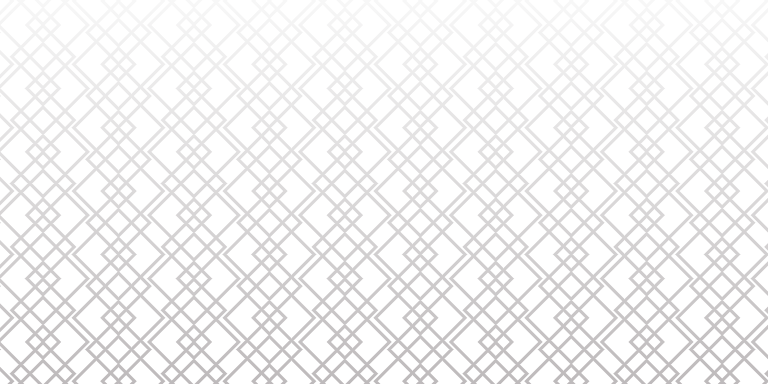
Write a WebGL 1 fragment shader that draws this pattern.

```glsl
precision highp float;
// Columns of overlapping square diamonds in three sizes on white.
// Every other column is shifted vertically, and the thin outlines fade
// from warm grey at the bottom to almost white at the top.

uniform vec2 u_resolution;

const float COLUMN = 0.1965; // column spacing, in canvas heights
const float PERIOD = 0.84;   // vertical repeat, in column spacings

// Distance to a mitred diamond outline; p is already folded to p >= 0.
float diamondLine(vec2 p, float radius) {
  return abs(p.x + p.y - radius) * 0.70711;
}

// Distance to the nearest line of one column centred on x = 0.
float columnLines(vec2 p) {
  float x = abs(p.x);
  float y = abs(mod(p.y + 0.5 * PERIOD, PERIOD) - 0.5 * PERIOD);

  // Large diamonds overlap their neighbours above and below.
  float d = min(diamondLine(vec2(x, y), 0.593),
                diamondLine(vec2(x, PERIOD - y), 0.593));

  // Medium diamonds sit half a period away and meet tip to tip.
  d = min(d, diamondLine(vec2(x, 0.5 * PERIOD - y), 0.413));
  d = min(d, diamondLine(vec2(x, 0.5 * PERIOD + y), 0.413));

  // Small diamonds frame the meeting tips.
  return min(d, diamondLine(vec2(x, y), 0.213));
}

void main() {
  vec2 uv = gl_FragCoord.xy / u_resolution.y;
  vec2 p = uv / COLUMN - vec2(0.57, 0.557);
  float pixel = 1.0 / (u_resolution.y * COLUMN);

  // Large diamonds reach into the adjacent columns.
  float nearest = floor(p.x + 0.5);
  float d = 1.0;
  for (int i = -1; i <= 1; i++) {
    float column = nearest + float(i);
    float shift = 0.32 * mod(column, 2.0);
    d = min(d, columnLines(p - vec2(column, shift)));
  }

  float line = 1.0 - smoothstep(-0.6 * pixel, 0.6 * pixel, d - 0.0205);
  vec3 lineColor = mix(vec3(0.745, 0.73, 0.735), vec3(0.97), uv.y);
  gl_FragColor = vec4(mix(vec3(1.0), lineColor, line), 1.0);
}
```
